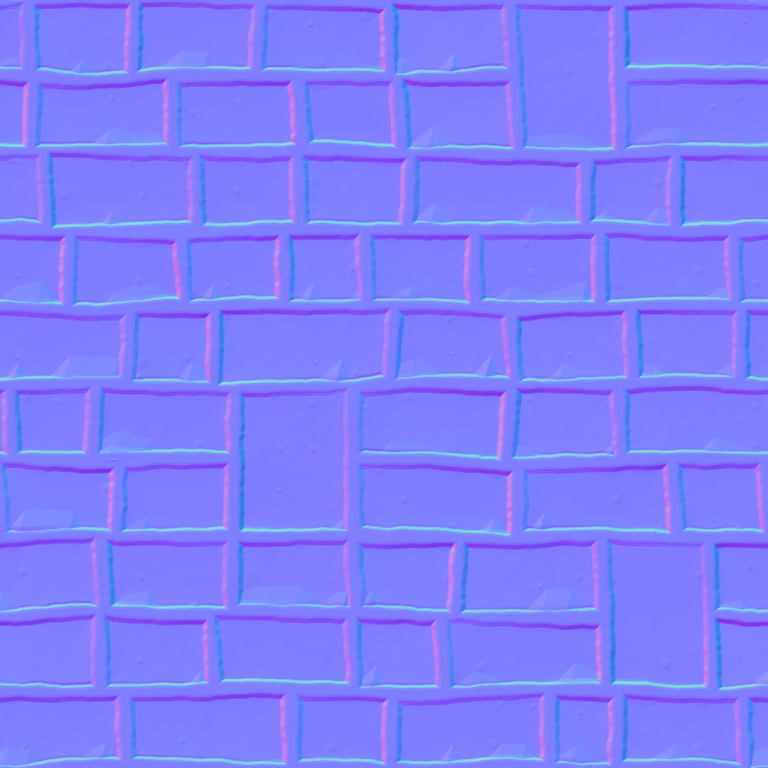
Reproduce this texture map procedurally as a Shadertoy shader.

```glsl
// Tangent-space normal map of a coursed stone wall with a few double-height blocks.
// A height field is built from per-stone edge distances, chips, pits and grain;
// its slope, taken by central differences, is encoded as colour.
#define ROWS 10.0
#define JITTER 0.27       // joint shift, in stone widths
#define SLANT 0.14        // lean of the vertical joints
#define RELIEF 0.0033     // height of a stone above the mortar
#define GAP 0.006         // inset of a stone from its joint
#define WAVE 0.009        // sag of the courses
#define CHIP 0.10         // slope of broken facets
#define PIT_DEPTH 0.0003
#define SAMPLE_STEP 0.0011

// Start of the first stone in each course, from the top, in stone widths
const float STAGGER[10] = float[](0.11, 0.16, 0.44, 0.5, 0.8, -0.03, 0.1, 0.75, 0.72, 0.05);
// Double-height stones: upper course, column
const ivec2 TALL[3] = ivec2[](ivec2(0, 4), ivec2(5, 2), ivec2(7, 4));

float hash(vec2 p) {
    vec3 a = fract(vec3(p.xyx) * 0.1031);
    a += dot(a, a.yzx + 33.33);
    return fract((a.x + a.y) * a.z);
}

// Value noise that repeats with the canvas
float noise(vec2 p, vec2 period) {
    p *= period;
    vec2 i = floor(p), f = fract(p);
    f = f * f * (3.0 - 2.0 * f);
    vec2 a = mod(i, period), b = mod(i + 1.0, period);
    return mix(mix(hash(a), hash(vec2(b.x, a.y)), f.x),
               mix(hash(vec2(a.x, b.y)), hash(b), f.x), f.y);
}

// Straight-sided noise for broken edges
float jagged(float x, float seed) {
    float i = floor(x);
    return mix(hash(vec2(i, seed)), hash(vec2(i + 1.0, seed)), fract(x));
}

int columns(int row) { return row == 3 ? 7 : 6; }

// Upper course of the tall stone in this cell, or -1
int tallTop(int row, int col) {
    for (int i = 0; i < 3; i++) {
        int below = row - TALL[i].x;
        if (col == TALL[i].y && (below == 0 || below == 1)) return TALL[i].x;
    }
    return -1;
}

// Position of the leaning joint on the left of column k
float joint(int row, int k, float y) {
    int n = columns(row), col = (k + 2 * n) % n;
    int top = max(tallTop(row, col), tallTop(row, (col + n - 1) % n));
    int course = top < 0 ? row : top;
    float middle = (float(course) + (top < 0 ? 0.5 : 1.0)) / ROWS;
    vec2 seed = vec2(float(col) + 3.0, float(course) + 11.0);
    float shift = STAGGER[course] + JITTER * (2.0 * hash(seed) - 1.0);
    return (float(k) + shift) / float(n) + SLANT * (hash(seed + 37.0) - 0.5) * (y - middle);
}

// Small round dents scattered on a grid
float pits(vec2 p) {
    vec2 cell = mod(floor(p * 18.0), 18.0);
    vec2 centre = 0.25 + 0.5 * vec2(hash(cell + 5.0), hash(cell + 71.0));
    float radius = mix(0.05, 0.14, hash(cell + 19.0));
    float d = length(fract(p * 18.0) - centre);
    return step(0.62, hash(cell + 43.0)) * smoothstep(radius, radius * 0.5, d);
}

float height(vec2 p) {
    // Find the stone
    vec2 q = vec2(p.x, fract(p.y + WAVE * (noise(p, vec2(9.0, 10.0)) - 0.5)));
    int row = min(int(q.y * ROWS), 9), n = columns(row), k = -2;
    for (int i = -1; i < 9; i++) if (q.x > joint(row, i, q.y)) k = i;
    int col = (k + 2 * n) % n, top = tallTop(row, col);
    float first = float(top < 0 ? row : top), span = top < 0 ? 1.0 : 2.0;
    vec2 id = vec2(float(col), first) + 101.0;

    // Inward distances: left, right, top, bottom
    float left = joint(row, k, q.y), right = joint(row, k + 1, q.y);
    vec2 fromCentre = q - vec2(0.5 * (left + right), (first + 0.5 * span) / ROWS);
    vec4 rnd = vec4(hash(id), hash(id + 13.0), hash(id + 29.0), hash(id + 47.0));
    vec4 d = vec4(q.x - left, right - q.x, q.y - first / ROWS, (first + span) / ROWS - q.y);
    d -= GAP + 0.003 * rnd;
    d.zw += 0.07 * (rnd.yx - 0.5) * fromCentre.x;
    d += 0.003 * (noise(p, vec2(38.0)) - 0.5);
    d.xy += 0.0016 * (noise(p, vec2(50.0, 150.0)) - 0.5);
    d.zw += 0.0012 * (noise(p + 0.37, vec2(95.0, 60.0)) - 0.5);
    float inside = min(min(d.x, d.y), min(d.z, d.w));

    // Bevels over a softly sloped mortar bed
    vec4 bevel = d * vec4(0.62, 0.62, 0.6, 1.05);
    float rise = min(min(bevel.x, bevel.y), min(bevel.z, bevel.w));
    float h = clamp(rise, 0.0, RELIEF) + 0.13 * clamp(inside, -0.003, 0.0);
    float face = smoothstep(0.0, 0.007, inside);
    h -= 0.0009 * face * exp(-max(inside, 0.0) / 0.012);

    // Broken facets along the lower, upper and left edges
    vec3 reach = vec3(jagged(q.x * 31.0 + q.y * 9.0, id.x + id.y * 7.0),
                      jagged(q.x * 27.0 - q.y * 12.0, id.x + id.y * 5.0),
                      jagged(q.y * 34.0 + q.x * 8.0, id.y + id.x * 9.0));
    reach = max(reach - vec3(0.43, 0.5, 0.5), 0.0) * vec3(0.055, 0.035, 0.03);
    vec3 facet = RELIEF + CHIP * (d.wzx - reach);
    h = min(h, min(facet.x, min(facet.y, facet.z)));

    // Face tilt, pits and grain
    h += face * (dot(fromCentre, rnd.zw - 0.5) * 0.03 - PIT_DEPTH * pits(p));
    return h + 0.0008 * noise(p, vec2(15.0)) + 0.00015 * noise(p, vec2(64.0));
}

void mainImage(out vec4 fragColor, in vec2 fragCoord) {
    vec2 p = fragCoord / iResolution.xy;
    p.y = 1.0 - p.y; // courses count downwards, green points down
    vec2 e = vec2(SAMPLE_STEP, 0.0);
    vec2 slope = vec2(height(p + e.xy) - height(p - e.xy),
                      height(p + e.yx) - height(p - e.yx)) / (2.0 * SAMPLE_STEP);
    vec3 normal = normalize(vec3(-slope, 1.0));
    fragColor = vec4(0.5 + 0.5 * normal, 1.0);
}
```
